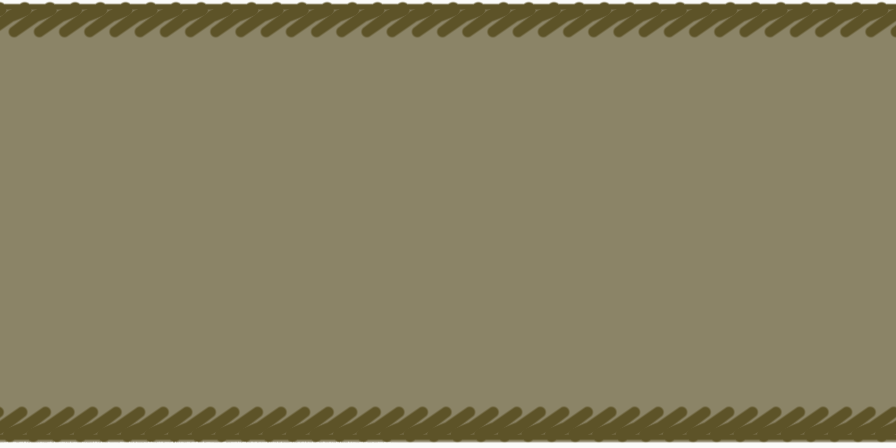
A Shadertoy shader for this background:

```glsl
// A flat olive panel on white, bordered above and below by twisted rope.
// Each rope repeats one bent, tapered strand (two capsules) along x over a
// solid core; the lower rope is the upper one turned by half a circle.

// Lengths are in canvas heights.
const vec3 PAPER = vec3(0.985, 0.985, 0.975);
const vec3 PANEL = vec3(0.547, 0.518, 0.405);
const vec3 ROPE = vec3(0.365, 0.325, 0.155);

const vec2 TOP_TAIL = vec2(0.0315, 0.9290);    // thin end of one upper strand
const vec2 BOTTOM_TAIL = vec2(0.0490, 0.0800); // thin end of one lower strand
const float TOP_PITCH = 0.05625;
const float BOTTOM_PITCH = 0.0526;

const vec2 STRAND_BEND = vec2(0.0482, 0.0350); // from the thin end
const vec2 STRAND_HEAD = vec2(0.0800, 0.0500);
const float TAIL_RADIUS = 0.0120;
const float BEND_RADIUS = 0.0134;
const float HEAD_RADIUS = 0.0160;
const vec2 CORE_SPAN = vec2(0.0490, 0.0620);   // heights above the thin end

const float PANEL_BOTTOM = 0.0130;
const float PANEL_TOP = 0.9880;
const float EDGE_SOFTNESS = 0.0030;
const float FRAY_HEIGHT = 0.0030;
const float FRAY_CELL = 0.0030;
const float FRAY_END = 0.90;

float hash(float n) {
    return fract(sin(n * 12.9898) * 43758.5453);
}

// Distance to a capsule whose radius runs from ra to rb.
float taperedCapsule(vec2 p, vec2 a, vec2 b, float ra, float rb) {
    vec2 axis = b - a;
    float t = clamp(dot(p - a, axis) / dot(axis, axis), 0.0, 1.0);
    return length(p - a - axis * t) - mix(ra, rb, t);
}

float strandDistance(vec2 p) {
    float tail = taperedCapsule(p, vec2(0.0), STRAND_BEND, TAIL_RADIUS, BEND_RADIUS);
    float head = taperedCapsule(p, STRAND_BEND, STRAND_HEAD, BEND_RADIUS, HEAD_RADIUS);
    return min(tail, head);
}

// Core and nearest strand of a row; p is relative to one thin end.
float ropeDistance(vec2 p, float pitch) {
    float d = max(CORE_SPAN.x - p.y, p.y - CORE_SPAN.y);
    p.x = mod(p.x, pitch);
    for (int k = -1; k <= 2; k++) {
        d = min(d, strandDistance(p + vec2(float(k) * pitch, 0.0)));
    }
    return d;
}

void mainImage(out vec4 fragColor, in vec2 fragCoord) {
    vec2 p = fragCoord / iResolution.y;
    float soft = max(EDGE_SOFTNESS, 0.75 / iResolution.y);

    // Panel between the two ropes
    float inset = min(p.y - PANEL_BOTTOM, PANEL_TOP - p.y);
    vec3 color = mix(PAPER, PANEL, smoothstep(-soft, soft, inset));

    // Ropes with soft edges
    float top = ropeDistance(p - TOP_TAIL, TOP_PITCH);
    float bottom = ropeDistance(BOTTOM_TAIL - p, BOTTOM_PITCH);
    float rope = 1.0 - smoothstep(-soft, soft, min(top, bottom));
    color = mix(color, ROPE, rope);

    // Ragged fibres along the left part of the lower edge
    float fray = hash(floor(p.x / FRAY_CELL)) * FRAY_HEIGHT;
    fray *= 1.0 - smoothstep(FRAY_END - 0.05, FRAY_END, p.x);
    float cut = PANEL_BOTTOM - FRAY_HEIGHT + fray;
    color = mix(PAPER, color, smoothstep(cut - soft, cut + soft, p.y));

    fragColor = vec4(color, 1.0);
}
```
